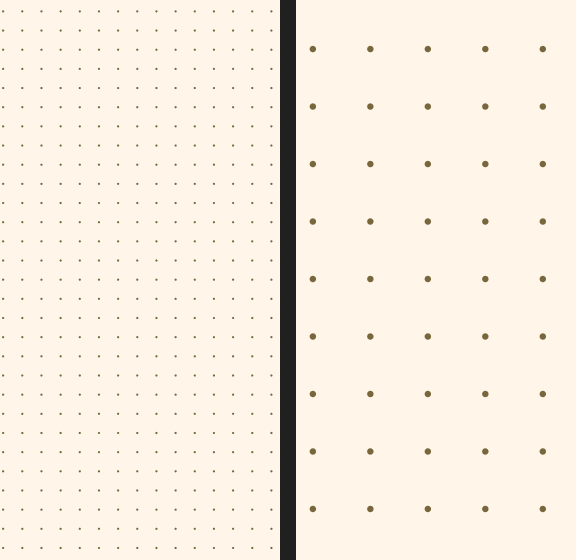
Left: the whole. Right: its middle third, enlarged.
This pattern is drawn by a Shadertoy shader. Its source:

```glsl
// Dot grid paper: small olive-brown dots on a square lattice over warm cream.
// Each point is folded into its nearest lattice cell, then a circle distance
// function is turned into smooth coverage. Lengths are in canvas widths.

const vec3 PAPER = vec3(1.0, 0.965, 0.915);
const vec3 INK = vec3(0.47, 0.40, 0.24);

const float PITCH = 0.06844;                  // 15 columns by 29 rows
const vec2 FIRST_DOT = vec2(0.0112, 0.0430);  // centre of the lower left dot
const float DOT_RADIUS = 0.0038;

// Offset from the nearest lattice point
vec2 repeatCell(vec2 p, float pitch) {
    return (fract(p / pitch + 0.5) - 0.5) * pitch;
}

// Signed distance to a circle around the origin
float circleDistance(vec2 p, float radius) {
    return length(p) - radius;
}

// Coverage of a shape, softened over one pixel
float coverage(float dist, float pixel) {
    return clamp(0.5 - dist / pixel, 0.0, 1.0);
}

void mainImage(out vec4 fragColor, in vec2 fragCoord) {
    float pixel = 1.0 / iResolution.x;
    vec2 p = fragCoord * pixel;

    // Dot lattice
    vec2 cell = repeatCell(p - FIRST_DOT, PITCH);
    float dotMask = coverage(circleDistance(cell, DOT_RADIUS), pixel);

    fragColor = vec4(mix(PAPER, INK, dotMask), 1.0);
}
```
